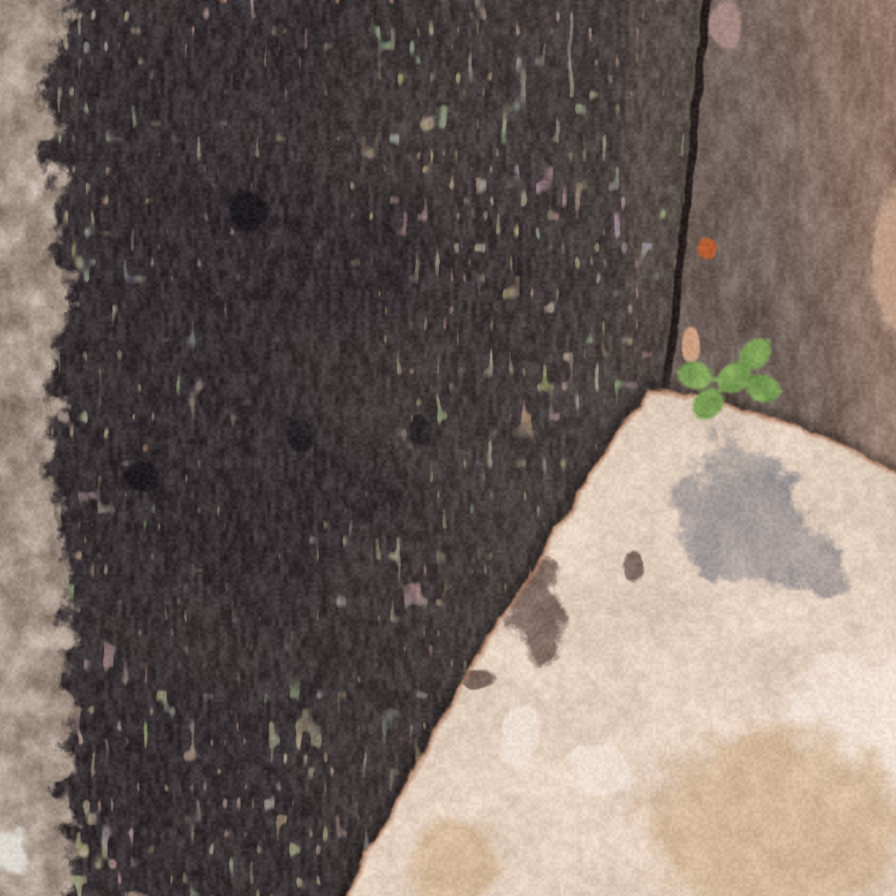
Write a Shadertoy shader that draws this texture.

```glsl
// Sunlit pale stone against a dark flecked wall, with a crack and a small seedling.
const vec3 WALL_DARK = vec3(.215, .188, .2);
const vec3 WALL_WARM = vec3(.295, .262, .252);
const vec3 WALL_WORN = vec3(.36, .32, .3);
const vec3 FLECK = vec3(.61, .57, .5);
const vec3 PLASTER = vec3(.64, .575, .525);
const vec3 SIDE_NEAR = vec3(.43, .375, .35);
const vec3 SIDE_FAR = vec3(.58, .475, .42);
const vec3 STONE = vec3(.885, .805, .74);
const vec3 STONE_PALE = vec3(.95, .89, .85);
const vec3 TAN = vec3(.815, .705, .58);
const vec3 BLUE_STAIN = vec3(.6, .575, .575);
const vec3 SOIL = vec3(.42, .345, .315);
const vec3 LEAF = vec3(.47, .61, .33);
const vec2 SPROUT = vec2(.812, .574);
const vec2 FLECK_SCALE = vec2(135., 58.);
const float GRAIN = .075;

float hash(vec2 p) {
    vec3 q = fract(p.xyx * .1031);
    q += dot(q, q.yzx + 33.33);
    return fract((q.x + q.y) * q.z);
}

float noise(vec2 p) {
    vec2 i = floor(p), f = fract(p);
    f = f * f * (3. - 2. * f);
    return mix(mix(hash(i), hash(i + vec2(1, 0)), f.x),
               mix(hash(i + vec2(0, 1)), hash(i + vec2(1, 1)), f.x), f.y);
}

// Layered noise centred on zero
float fbm(vec2 p) {
    float sum = -.48, amp = .5;
    for (int i = 0; i < 5; i++) {
        sum += amp * noise(p);
        p = mat2(1.6, 1.2, -1.2, 1.6) * p + 7.3;
        amp *= .5;
    }
    return sum;
}

// Soft ellipse with a distorted outline
float blob(vec2 p, float x, float y, float rx, float ry, float rough) {
    float d = length((p - vec2(x, y)) / vec2(rx, ry));
    return 1. - smoothstep(.78, 1.12, d + rough * fbm(p * 38.));
}

vec3 darkWall(vec2 p) {
    float warm = smoothstep(.25, .62, p.x) * .65 + fbm(p * 7.) * 1.2;
    vec3 col = mix(WALL_DARK, WALL_WARM, clamp(warm, 0., 1.));
    float band = smoothstep(.675, .715, p.x + .03 * fbm(p * 9.));
    col = mix(col, WALL_WORN, band * smoothstep(.5, .75, p.y) * .75);
    // Upright mineral flecks in clusters
    float density = .38 + .9 * fbm(p * 11. + 4.)
        + .3 * blob(p, .56, .76, .17, .28, .5)
        + .28 * blob(p, .22, .08, .2, .15, .5)
        - .3 * blob(p, .34, .6, .09, .2, .5)
        + .45 * blob(p, .56, .792, .055, .012, .5)
        + .25 * (1. - smoothstep(.08, .18, p.x));
    float cut = mix(.91, .62, clamp(density, 0., 1.));
    vec2 q = (p + .006 * vec2(fbm(p * 30.), fbm(p * 30. + 9.))) * FLECK_SCALE;
    vec2 h = q * .45;
    vec3 tint = vec3(noise(h), noise(h + 31.), noise(h + 67.)) - .5;
    col = mix(col, FLECK + tint * .16, .85 * smoothstep(cut, cut + .26, noise(q)));
    col += .11 * (noise(p * vec2(210., 85.)) - .5);
    // Pits
    float pit = max(blob(p, .277, .766, .021, .025, .8), blob(p, .159, .466, .02, .018, .8));
    pit = max(pit, .7 * blob(p, .469, .518, .012, .018, .8));
    pit = max(pit, .7 * blob(p, .336, .512, .014, .018, .8));
    return mix(col, vec3(.1, .09, .11), pit * .8);
}

vec3 sideWall(vec2 p) {
    vec3 col = mix(SIDE_NEAR, SIDE_FAR, smoothstep(.82, 1.02, p.x + .12 * (p.y - .7)));
    col += .2 * fbm(p * vec2(42., 20.)) + .08 * (noise(p * vec2(190., 75.)) - .5);
    col = mix(col, vec3(.78, .65, .56), .8 * blob(p, 1., .71, .028, .08, .8));
    col = mix(col, vec3(.69, .56, .54), .8 * blob(p, .81, .972, .018, .028, .7));
    return mix(col, vec3(.7, .36, .2), blob(p, .789, .723, .013, .015, .9));
}

vec3 paleStone(vec2 p) {
    vec3 col = STONE + .13 * fbm(p * 16.) + .06 * (noise(p * 110.) - .5);
    float pale = max(blob(p, .96, .19, .09, .08, .8), blob(p, .58, .185, .022, .035, 1.5));
    pale = max(pale, blob(p, .67, .14, .035, .027, 1.7));
    col = mix(col, STONE_PALE, pale * .75);
    float ochre = max(blob(p, .865, .075, .15, .115, .5), blob(p, .507, .035, .052, .052, .5));
    col = mix(col, TAN + .14 * fbm(p * 45.), ochre * .85);
    float stain = max(blob(p, .825, .425, .073, .078, 1.3), blob(p, .91, .375, .043, .036, 1.3));
    col = mix(col, BLUE_STAIN, stain * (.8 + .75 * fbm(p * 28.)));
    float soil = max(blob(p, .599, .314, .033, .05, 1.4), blob(p, .707, .368, .012, .016, 1.2));
    soil = max(soil, blob(p, .531, .242, .02, .011, 1.));
    return mix(col, SOIL + .2 * fbm(p * 60.), soil * .85);
}

vec3 addSprout(vec3 col, vec2 p) {
    vec2 tips[5] = vec2[5](vec2(.045, .045), vec2(.058, -.011), vec2(-.032, -.037),
                           vec2(-.053, .01), vec2(.012, .008));
    col = mix(col, vec3(.8, .62, .51), blob(p, .771, .613, .01, .022, .5));
    vec3 green = LEAF + vec3(.16, .14, .1) * (noise(p * 65.) - .4);
    for (int i = 0; i < 5; i++) {
        float reach = length(tips[i]);
        vec2 a = tips[i] / reach, d = mat2(a.x, -a.y, a.y, a.x) * (p - SPROUT);
        float stem = smoothstep(.005, .001, length(d - vec2(clamp(d.x, 0., reach), 0)));
        col = mix(col, green, max(blob(d, reach * .68, 0., .021, .016, .3), stem * .8));
    }
    return col;
}

void mainImage(out vec4 fragColor, in vec2 fragCoord) {
    vec2 p = fragCoord / iResolution.xy;
    float soft = max(.0025, 1. / iResolution.y), ragged = fbm(p * 42.);
    // Walls on either side of the crack
    float t = 1. - p.y, crack = p.x - .788 + .085 * t + .04 * t * t + .006 * ragged;
    vec3 col = mix(darkWall(p), sideWall(p), smoothstep(-soft, soft, crack));
    float gap = 1. - smoothstep(.0025, .0065, abs(crack));
    col = mix(col, vec3(.12, .09, .09), gap * smoothstep(.54, .6, p.y) * .9);
    // Rough plaster along the left
    float rim = p.x - .064 - .075 * ragged - .018 * (noise(vec2(p.y * 14., 2)) - .5);
    vec3 plaster = PLASTER + .42 * fbm(p * vec2(50., 42.) + 3.);
    plaster = mix(plaster, vec3(.86, .84, .81), blob(p, .008, .05, .025, .027, .8));
    col = mix(plaster, col, smoothstep(-.01, .008, rim));
    // Stone with a sloping left edge and a curved top
    float left = p.x - .384 - .521 * p.y - .137 * p.y * p.y + .014 * ragged;
    float dx = p.x - .723, top = .566 - .11 * dx - .81 * dx * dx - p.y + .012 * ragged;
    float inside = min(left * .86, top);
    col *= 1. - .3 * smoothstep(-.018, 0., inside);
    vec3 stone = mix(vec3(.66, .48, .38), paleStone(p), smoothstep(-.001, .008, inside));
    col = addSprout(mix(col, stone, smoothstep(-soft, soft, inside)), p);
    col += GRAIN * (noise(p * 330.) - .5);
    fragColor = vec4(clamp(col, 0., 1.), 1);
}
```
